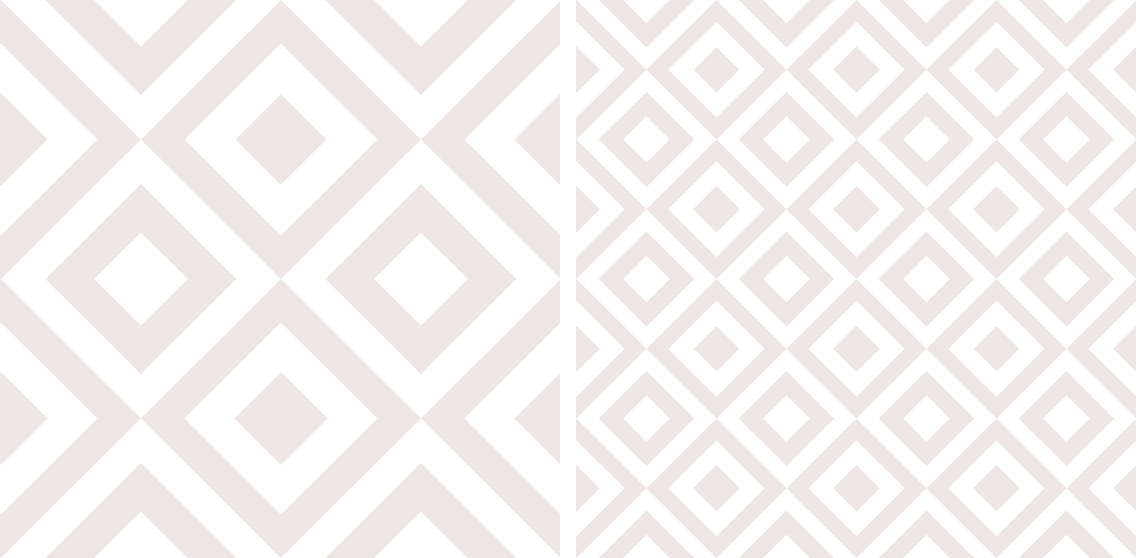
Left, the tile; right, the same tile 2 across and 2 down.
A Shadertoy shader for this pattern:

```glsl
// Seamless lattice of pale blush concentric diamonds on white.
#define REPEATS vec2(2.0, 2.0)
#define CENTER vec2(0.0033, 0.5)
#define CORE_RADIUS 0.1667
#define SMALL_CORE_RADIUS 0.162
#define FRAME_INNER 0.344
#define FRAME_OUTER 0.5
#define RING_OUTER 0.341
#define RING_INNER 0.1667
#define PAPER vec3(1.0)
#define BLUSH vec3(0.935, 0.9, 0.895)

// Antialiased coverage of the region inside a diamond radius.
float inside(float dist, float radius, float edge) {
    return clamp((radius - dist) / edge + 0.5, 0.0, 1.0);
}

void mainImage(out vec4 fragColor, in vec2 fragCoord) {
    // Position in repeats, with a wrapped index for each cell.
    vec2 p = fragCoord / iResolution.xy * REPEATS - CENTER;
    vec2 nearest = floor(p + 0.5);
    vec2 cell = mod(nearest, REPEATS);
    vec2 local = abs(p - nearest);

    // Diamond distance: 0 at the cell centre, 1 at its corners.
    float dist = local.x + local.y;
    float edge = length(REPEATS / iResolution.xy);

    // One cell in the lattice has a slightly smaller core.
    float coreRadius = cell == vec2(1.0) ? SMALL_CORE_RADIUS : CORE_RADIUS;

    // Core and frame around the centre, ring around the corners.
    float core = inside(dist, coreRadius, edge);
    float frame = inside(dist, FRAME_OUTER, edge) - inside(dist, FRAME_INNER, edge);
    float ring = inside(1.0 - dist, RING_OUTER, edge) - inside(1.0 - dist, RING_INNER, edge);

    fragColor = vec4(mix(PAPER, BLUSH, core + frame + ring), 1.0);
}
```
